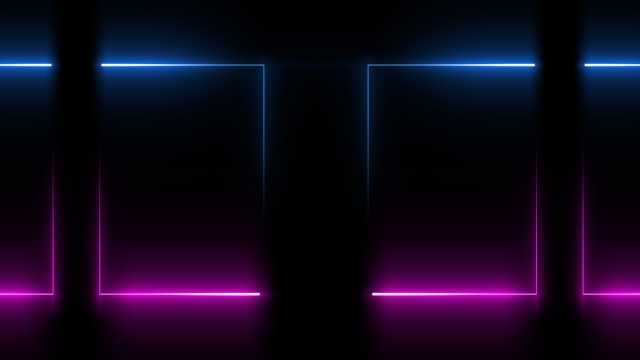
This background is drawn by a Shadertoy shader. Its source:

```glsl
// Neon frames on black: blue light along the top, magenta light along the bottom.

// Coverage of a stroke with the given half width, softened over one pixel.
float stroke(float dist, float halfWidth) {
    return clamp(0.5 + (halfWidth - abs(dist)) * iResolution.y, 0.0, 1.0);
}

// Smooth window that is one between two limits.
float span(float v, float from, float to, float soft) {
    return smoothstep(from - soft, from + soft, v)
         * (1.0 - smoothstep(to - soft, to + soft, v));
}

// Tight core plus a wide halo around a light tube.
float halo(float dist, float reach) {
    float d = abs(dist);
    return 0.42 * exp(-d / 0.012) + 0.6 * exp(-d / reach);
}

void mainImage(out vec4 fragColor, in vec2 fragCoord) {
    vec2 p = fragCoord / iResolution.y;
    float px = 1.0 / iResolution.y;

    // Fold about the centre, then about the dark gap between two frames.
    float fromCentre = p.x - 0.497 * iResolution.x / iResolution.y;
    float u = abs(abs(fromCentre) - 0.6713);
    float inner = 0.5266 + 0.0058 * sign(fromCentre);
    float top = p.y - 0.8194;
    float bottom = p.y - 0.1829;

    vec3 blue = vec3(0.09, 0.46, 0.98);
    vec3 magenta = vec3(0.95, 0.02, 0.92);
    vec3 color = vec3(0.0);

    // Wide glow of the horizontal tubes
    float blueReach = smoothstep(0.035, 0.09, u) * (1.0 - 0.93 * smoothstep(0.18, 0.54, u));
    float pinkReach = smoothstep(0.02, 0.17, u) * (1.0 - smoothstep(0.46, 0.57, u));
    color += blue * blueReach * halo(top, 0.066);
    color += magenta * pinkReach * halo(bottom, 0.075);

    // Narrow glow of the upright tubes
    float blueFade = smoothstep(0.34, 0.8, p.y) * (1.0 - smoothstep(0.79, 0.87, p.y));
    float pinkFade = smoothstep(0.1, 0.2, p.y) * (1.0 - smoothstep(0.2, 0.64, p.y));
    float blueSide = u - inner;
    float pinkSide = u - 0.0648;
    color += blue * blueFade * 0.24 * exp(-abs(blueSide) / 0.03);
    color += magenta * pinkFade * 0.36 * exp(-abs(pinkSide) / 0.02);

    // Upright strokes, fading away from their corners
    float blueLine = stroke(blueSide, 0.0012) * smoothstep(0.34, 0.75, p.y) * step(top, 0.0);
    float pinkLine = stroke(pinkSide, 0.0012) * (1.0 - smoothstep(0.22, 0.64, p.y)) * step(0.0, bottom);
    color = mix(color, vec3(0.27, 0.55, 0.87), blueLine);
    color = mix(color, vec3(0.78, 0.25, 0.78), pinkLine);

    // Horizontal strokes, tapering toward their corners
    float taper = smoothstep(0.1, 0.45, u);
    float blueBar = stroke(top, mix(0.0034, 0.0012, taper)) * span(u, 0.0694, inner, px);
    float pinkBar = stroke(bottom, mix(0.0014, 0.0036, taper))
                  * span(u, 0.0648, inner - 0.0115, px);
    color = mix(color, mix(vec3(0.92, 0.97, 1.0), vec3(0.35, 0.63, 0.93), taper), blueBar);
    color = mix(color, mix(vec3(0.95, 0.55, 0.93), vec3(1.0, 0.88, 1.0), taper), pinkBar);

    fragColor = vec4(min(color, 1.0), 1.0);
}
```
